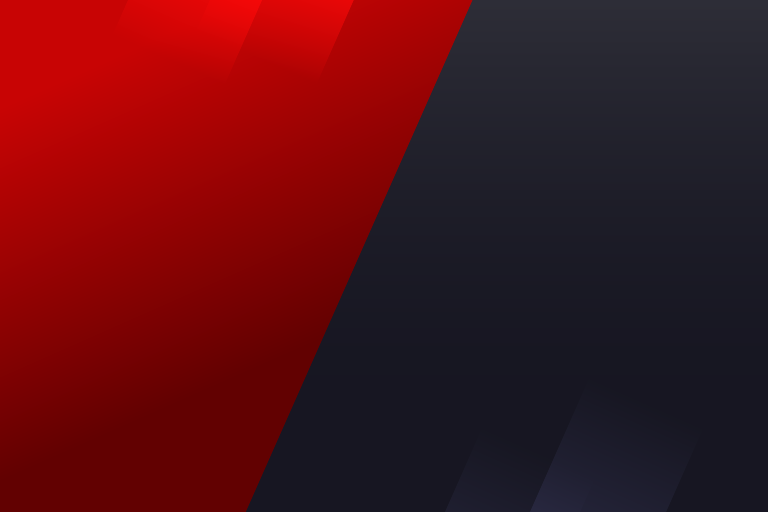
This background is drawn by a Shadertoy shader. Its source:

```glsl
const float ASPECT = 1.5;        // width of the layout, height is 1
const float SLANT = 0.443;       // sideways drift per unit of height
const float PANEL_EDGE = 0.480;  // where the panel edge meets the floor

const vec3 RED_BRIGHT = vec3(0.785, 0.016, 0.016);
const vec3 RED_DARK = vec3(0.385, 0.002, 0.004);
const vec3 RED_GLOW = vec3(1.0, 0.035, 0.035);
const vec2 RED_RANGE = vec2(-0.79, -0.06);  // start and end of the red ramp

const vec3 SLATE_TOP = vec3(0.178, 0.178, 0.216);
const vec3 SLATE_LOW = vec3(0.090, 0.088, 0.133);
const vec3 SLATE_GLOW = vec3(0.22, 0.22, 0.36);
const float SLATE_FLOOR = 0.25;  // height where the slate ramp begins
const float SLATE_CURVE = 1.6;

// Streaks: left side, right side, fade end, fade length (negative fades upward)
const vec4 RED_STREAK_A = vec4(-0.193, 0.069, 1.03, 0.20);
const vec4 RED_STREAK_B = vec4(-0.033, 0.248, 1.11, 0.20);
const vec4 SLATE_STREAK_A = vec4(0.869, 1.133, 0.58, -0.20);
const vec4 SLATE_STREAK_B = vec4(1.035, 1.301, 0.77, -0.30);
const float RED_STRENGTH = 0.70;
const float SLATE_STRENGTH_A = 0.25;
const float SLATE_STRENGTH_B = 0.40;

// Antialiased step, one pixel wide
float softStep(float edge, float x) {
    float halfPixel = 0.55 / iResolution.y;
    return smoothstep(edge - halfPixel, edge + halfPixel, x);
}

// Coverage of a slanted band; q.x runs across it and q.y along it
float streak(vec2 q, vec4 band) {
    float inside = softStep(band.x, q.x) - softStep(band.y, q.x);
    return inside * clamp((q.y - band.z) / band.w, 0.0, 1.0);
}

void mainImage(out vec4 fragColor, in vec2 fragCoord) {
    vec2 p = fragCoord / iResolution.xy * vec2(ASPECT, 1.0);
    vec2 q = vec2(p.x - SLANT * p.y, p.y + SLANT * p.x);

    // Slate backdrop with faint streaks rising from the floor
    float height = clamp((p.y - SLATE_FLOOR) / (1.0 - SLATE_FLOOR), 0.0, 1.0);
    vec3 slate = mix(SLATE_LOW, SLATE_TOP, pow(height, SLATE_CURVE));
    slate = mix(slate, SLATE_GLOW, SLATE_STRENGTH_A * streak(q, SLATE_STREAK_A));
    slate = mix(slate, SLATE_GLOW, SLATE_STRENGTH_B * streak(q, SLATE_STREAK_B));

    // Red panel with a diagonal ramp and streaks hanging from the top
    float ramp = (SLANT * p.x - p.y - RED_RANGE.x) / (RED_RANGE.y - RED_RANGE.x);
    vec3 red = mix(RED_BRIGHT, RED_DARK, clamp(ramp, 0.0, 1.0));
    red = mix(red, RED_GLOW, RED_STRENGTH * streak(q, RED_STREAK_A));
    red = mix(red, RED_GLOW, RED_STRENGTH * streak(q, RED_STREAK_B));

    fragColor = vec4(mix(red, slate, softStep(PANEL_EDGE, q.x)), 1.0);
}
```
